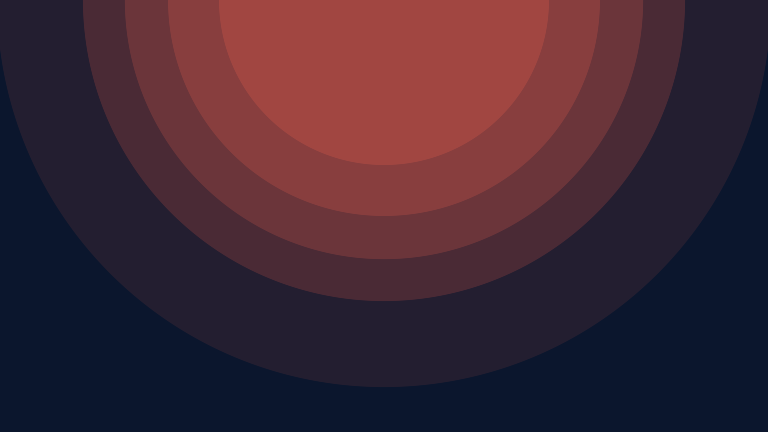
A WebGL 2 fragment shader for this background:

```glsl
#version 300 es
precision highp float;
// Flat concentric discs, like a sun setting downward from the top edge.
// Each disc is a circle distance function centred on the top middle,
// painted from the largest to the smallest over a navy ground.

uniform vec2 u_resolution;
out vec4 fragColor;

// Paints a disc of the given radius over the colour below it.
vec3 paintDisc(vec3 below, vec3 discColor, float dist, float radius) {
    float halfPixel = 0.5 / u_resolution.y;
    float coverage = 1.0 - smoothstep(-halfPixel, halfPixel, dist - radius);
    return mix(below, discColor, coverage);
}

void main() {
    // Units of canvas height, measured from the top middle.
    vec2 fromCentre = (gl_FragCoord.xy - vec2(0.5, 1.0) * u_resolution) / u_resolution.y;
    float dist = length(fromCentre);

    // Navy ground.
    vec3 color = vec3(0.045, 0.088, 0.178);

    // Discs from the dim outer halo to the warm core.
    color = paintDisc(color, vec3(0.139, 0.116, 0.187), dist, 0.896);
    color = paintDisc(color, vec3(0.290, 0.163, 0.208), dist, 0.697);
    color = paintDisc(color, vec3(0.420, 0.206, 0.226), dist, 0.600);
    color = paintDisc(color, vec3(0.533, 0.243, 0.243), dist, 0.500);
    color = paintDisc(color, vec3(0.632, 0.275, 0.256), dist, 0.382);

    fragColor = vec4(color, 1.0);
}
```
